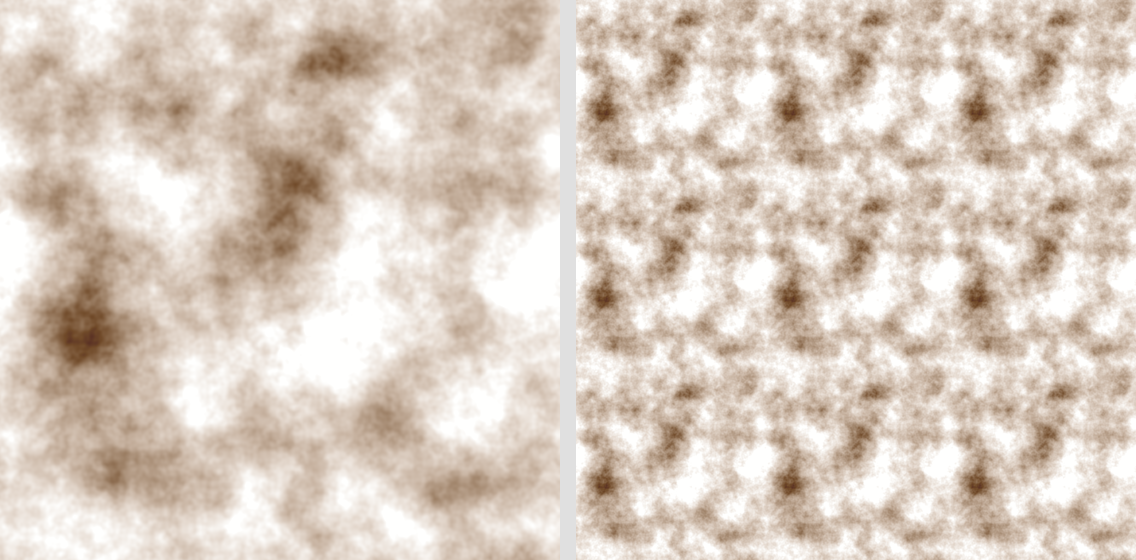
Left: one tile. Right: repeated 3 by 3.
Give the GLSL for this texture, as a Shadertoy shader.

```glsl
// Soft brown stains and mottled clouds on white, tiling in both directions.

const int   BASE_CELLS = 3;      // noise cells across the tile, first octave
const int   OCTAVES    = 6;
const float GAIN       = 0.62;   // strength of each finer octave
const float CONTRAST   = 4.5;    // scales the noise to about unit deviation
const float WHITE_BIAS = 1.3;    // deviations below the mean that reach white
const int   LAST_STOP  = 5;

// Colours from bare ground to the deepest stain, one noise deviation apart
const vec3 STAIN[6] = vec3[6](
    vec3(1.00, 1.00, 0.995),
    vec3(0.90, 0.855, 0.815),
    vec3(0.785, 0.705, 0.635),
    vec3(0.63, 0.52, 0.42),
    vec3(0.44, 0.29, 0.16),
    vec3(0.24, 0.07, 0.12));

// Integer hash: three mixed words per lattice point and octave
uvec3 hash3(uvec3 v) {
    v = v * 1664525u + 1013904223u;
    v.x += v.y * v.z;  v.y += v.z * v.x;  v.z += v.x * v.y;
    v ^= v >> 16u;
    v.x += v.y * v.z;  v.y += v.z * v.x;  v.z += v.x * v.y;
    return v;
}

// Random gradient on a lattice that wraps after the given number of cells
vec2 gradient(ivec2 cell, int cells, int octave) {
    ivec2 wrapped = ivec2(mod(vec2(cell) + 0.5, float(cells)));
    uvec3 h = hash3(uvec3(uvec2(wrapped), uint(octave + 11)));
    return vec2(h.xy >> 16u) / 32767.5 - 1.0;
}

float gradientNoise(vec2 p, int cells, int octave) {
    ivec2 cell = ivec2(floor(p));
    vec2 f = fract(p);
    vec2 w = f * f * f * (f * (f * 6.0 - 15.0) + 10.0);
    float a = dot(gradient(cell, cells, octave), f);
    float b = dot(gradient(cell + ivec2(1, 0), cells, octave), f - vec2(1, 0));
    float c = dot(gradient(cell + ivec2(0, 1), cells, octave), f - vec2(0, 1));
    float d = dot(gradient(cell + ivec2(1, 1), cells, octave), f - vec2(1, 1));
    return mix(mix(a, b, w.x), mix(c, d, w.x), w.y);
}

// Sum of octaves, each shifted so that the lattices do not line up
float clouds(vec2 uv) {
    float sum = 0.0, amplitude = 1.0;
    int cells = BASE_CELLS;
    for (int i = 0; i < OCTAVES; i++) {
        vec2 shift = fract(float(i) * vec2(0.618, 0.414));
        sum += amplitude * gradientNoise(uv * float(cells) + shift, cells, i);
        amplitude *= GAIN;
        cells *= 2;
    }
    return sum;
}

vec3 stainColour(float depth) {
    float x = clamp(depth, 0.0, float(LAST_STOP));
    int stop = min(int(x), LAST_STOP - 1);
    return mix(STAIN[stop], STAIN[stop + 1], x - float(stop));
}

void mainImage(out vec4 fragColor, in vec2 fragCoord) {
    vec2 uv = fragCoord / iResolution.xy;
    float depth = clouds(uv) * CONTRAST + WHITE_BIAS;
    fragColor = vec4(stainColour(depth), 1.0);
}
```
